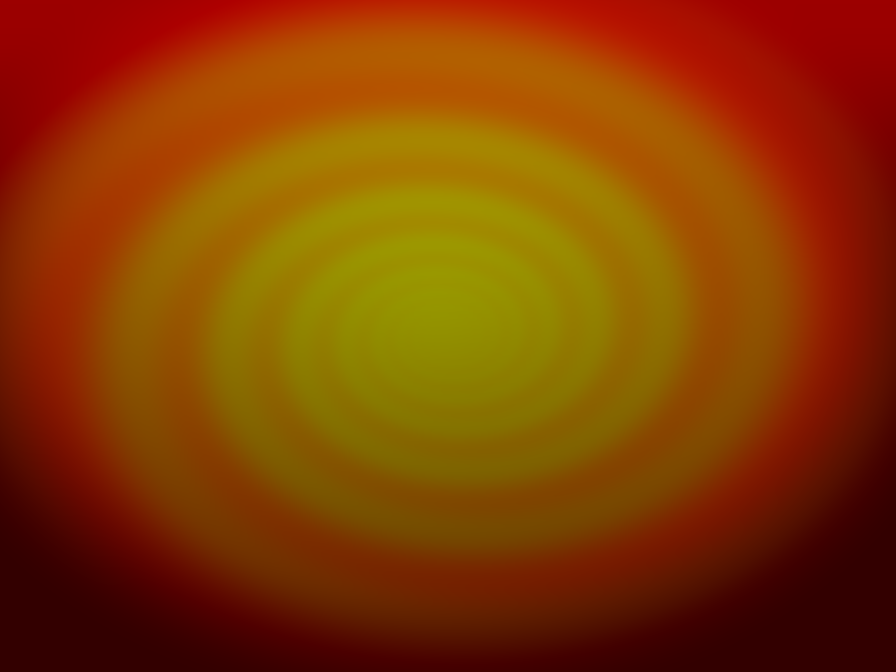
Reproduce this background procedurally as a Shadertoy shader.

```glsl
// A soft two-armed golden spiral glowing over a red vignette.

const float TAU = 6.2831853;

// Spiral shape
const float ARMS = 2.0;
const float ARM_RATIO = 1.47;     // radius growth from one arm to the next
const float ARM_PHASE = -0.70;
const float ARM_DEPTH = 0.10;     // contrast between arms and gaps
const float ARM_RED_DIP = 0.015;

// Glow and vignette
const vec2 GLOW_CENTER = vec2(-0.03, 0.08);
const float GLOW_SLOPE = 0.87;
const float GLOW_POWER = 1.6;
const vec2 VIGNETTE = vec2(0.82, 1.22);

// Red light, from bottom to top
const float INNER_RED = 0.57;
const float INNER_TILT = 0.17;
const float CORNER_RED_LOW = 0.20;
const float CORNER_RED_HIGH = 0.61;

// Logarithmic spiral wave: +1 on an arm, -1 in a gap
float spiralWave(vec2 p) {
    float radius = max(length(p), 1e-3);
    float turns = log(radius) / log(ARM_RATIO);
    float angle = atan(p.y, p.x + (p.x == 0.0 ? 1e-5 : 0.0));
    return cos(TAU * turns - ARMS * angle + ARM_PHASE);
}

void mainImage(out vec4 fragColor, in vec2 fragCoord) {
    // The canvas spans -1 to 1 on both axes, so circles become ellipses
    vec2 p = 2.0 * fragCoord / iResolution.xy - 1.0;
    float glowRadius = length(p - GLOW_CENTER);

    // Arms fade out towards the center
    float wave = spiralWave(p) * smoothstep(0.0, 0.7, length(p));
    float disc = 1.0 - smoothstep(VIGNETTE.x, VIGNETTE.y, glowRadius);

    // Red: a tilted disc over darker corners
    float innerRed = INNER_RED + INNER_TILT * p.y - ARM_RED_DIP * wave;
    float cornerRed = mix(CORNER_RED_LOW, CORNER_RED_HIGH, smoothstep(0.0, 1.0, p.y));
    float red = mix(cornerRed, innerRed, disc);

    // Green: a share of the red that turns the middle and the arms yellow
    float yellow = 1.0 - GLOW_SLOPE * pow(glowRadius, GLOW_POWER) + ARM_DEPTH * wave;
    float green = red * max(yellow, 0.0) * smoothstep(0.0, 0.5, disc);

    fragColor = vec4(red, green, 0.0, 1.0);
}
```
